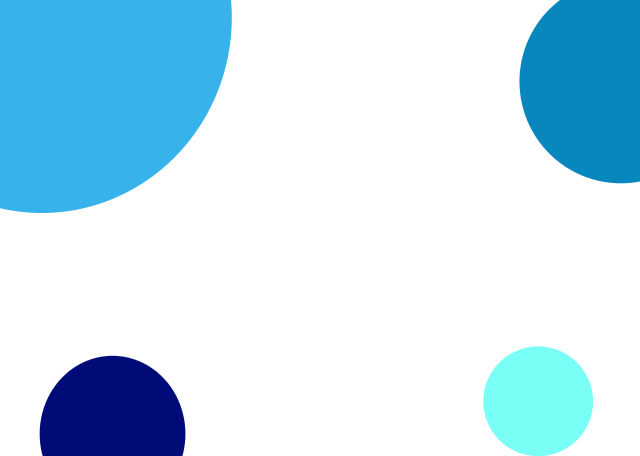
Reproduce this background procedurally as a Shadertoy shader.

```glsl
// Four flat discs in blues and aqua near the corners of a white canvas.
// Each disc is a slightly stretched ellipse, filled through a signed
// distance with a one-pixel soft edge; lengths are in canvas heights.

const vec3 WHITE = vec3(1.0);
const vec3 SKY   = vec3(0.215, 0.700, 0.918);
const vec3 OCEAN = vec3(0.030, 0.525, 0.745);
const vec3 NAVY  = vec3(0.000, 0.045, 0.470);
const vec3 AQUA  = vec3(0.480, 1.000, 0.970);

// Approximate signed distance to a nearly round ellipse
float ellipseDistance(vec2 p, vec2 center, vec2 radii) {
    return (length((p - center) / radii) - 1.0) * min(radii.x, radii.y);
}

// Lay a filled ellipse over the colour below it
vec3 paintEllipse(vec3 base, vec3 color, vec2 p, vec2 center, vec2 radii, float pixel) {
    float d = ellipseDistance(p, center, radii);
    float coverage = clamp(0.5 - d / pixel, 0.0, 1.0);
    return mix(base, color, coverage);
}

void mainImage(out vec4 fragColor, in vec2 fragCoord) {
    vec2 p = fragCoord / iResolution.y;
    float pixel = 1.0 / iResolution.y;

    vec3 color = WHITE;

    // Upper discs, cut by the canvas edges
    color = paintEllipse(color, SKY, p, vec2(0.0916, 0.9615), vec2(0.4167, 0.4286), pixel);
    color = paintEllipse(color, OCEAN, p, vec2(1.3617, 0.8214), vec2(0.2225, 0.2234), pixel);

    // Lower discs
    color = paintEllipse(color, NAVY, p, vec2(0.2468, 0.0485), vec2(0.1598, 0.1712), pixel);
    color = paintEllipse(color, AQUA, p, vec2(1.1802, 0.1200), vec2(0.1204, 0.1203), pixel);

    fragColor = vec4(color, 1.0);
}
```
